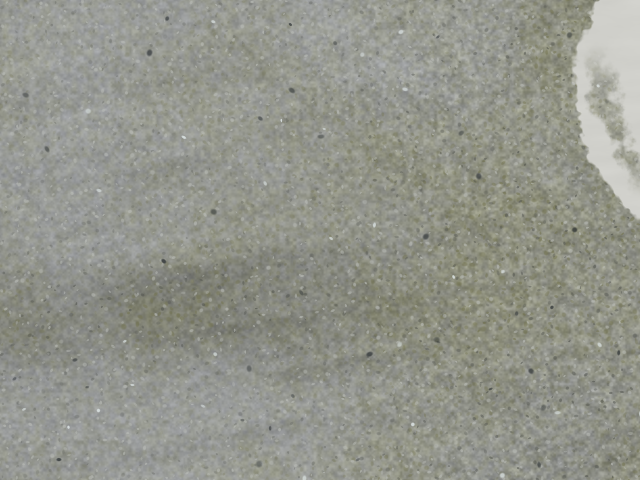
Write a Shadertoy shader that draws this texture.

```glsl
// Damp, softly focused sand with faint ripples, scattered grains and a bare pale patch.

const vec3 GREY_SAND   = vec3(0.605, 0.614, 0.600);
const vec3 OLIVE_SAND  = vec3(0.560, 0.565, 0.500);
const vec3 OLIVE_GRAIN = vec3(0.440, 0.440, 0.290);
const vec3 DARK_GRAIN  = vec3(0.300, 0.310, 0.290);
const vec3 PALE_GRAIN  = vec3(0.730, 0.740, 0.720);
const vec3 BLACK_CHIP  = vec3(0.160, 0.180, 0.190);
const vec3 WHITE_CHIP  = vec3(0.860, 0.890, 0.890);
const vec3 BARE_PATCH  = vec3(0.815, 0.815, 0.795);

const float GRAIN_CONTRAST = 0.20;
const float RIPPLE_SLOPE   = 0.16;
const int   RIPPLES        = 5;

// Ripple crests: centre x, centre y, half length, darkness
const vec4 CREST[RIPPLES] = vec4[](
    vec4(0.45, 0.460, 0.24, 0.11),
    vec4(0.48, 0.325, 0.22, 0.13),
    vec4(0.68, 0.250, 0.20, 0.13),
    vec4(0.34, 0.660, 0.16, 0.07),
    vec4(0.62, 0.120, 0.16, 0.06));

float hash(vec2 p) {
    return fract(sin(dot(p, vec2(127.1, 311.7))) * 43758.5453);
}

float noise(vec2 p) {
    vec2 i = floor(p), f = fract(p);
    f = f * f * (3.0 - 2.0 * f);
    return mix(mix(hash(i), hash(i + vec2(1, 0)), f.x),
               mix(hash(i + vec2(0, 1)), hash(i + vec2(1, 1)), f.x), f.y);
}

float fbm(vec2 p) {
    float sum = 0.0, amp = 0.5;
    for (int i = 0; i < 4; i++) {
        sum += amp * noise(p);
        p = mat2(1.6, 1.2, -1.2, 1.6) * p + 7.3;
        amp *= 0.5;
    }
    return sum / 0.9375;
}

// Coverage by soft, randomly turned oval grains, one per jittered cell
float grains(vec2 p, float cell, float radius, float density, float seed) {
    vec2 id = floor(p / cell);
    float cover = 0.0;
    for (int y = -1; y <= 1; y++)
    for (int x = -1; x <= 1; x++) {
        vec2 c = id + vec2(x, y);
        vec2 key = c + seed;
        vec2 d = p - (c + vec2(hash(key), hash(key + 31.7))) * cell;
        float a = 6.283 * hash(key + 57.1);
        d = mat2(cos(a), sin(a), -sin(a), cos(a)) * d;
        d.y *= 1.0 + 0.9 * hash(key + 83.9);
        float r = radius * (0.6 + 0.6 * hash(key + 11.3));
        float shown = step(hash(key + 5.9), density) * (0.5 + 0.5 * hash(key + 71.0));
        cover = max(cover, shown * (1.0 - smoothstep(0.45 * r, 1.25 * r, length(d))));
    }
    return cover;
}

// Darkening below each crest, crisp above and fading downward
float rippleShade(vec2 p) {
    float shade = 0.0;
    for (int i = 0; i < RIPPLES; i++) {
        vec4 c = CREST[i];
        float along = (p.x - c.x) / c.z;
        float wobble = 0.025 * (noise(p * 7.0 + float(i)) - 0.5);
        float below = c.y + RIPPLE_SLOPE * (p.x - c.x) + wobble - p.y;
        float profile = smoothstep(-0.012, 0.016, below) * exp(-max(below, 0.0) / 0.035);
        shade += c.w * profile * exp(-along * along * 1.5);
    }
    return shade;
}

// Bare ground at the right, with an irregular edge and sand smeared over it
float bareMask(vec2 p) {
    float rim = 1.195 + 1.65 * (p.y - 0.82) * (p.y - 0.82);
    float d = p.x - rim + 0.035 * (fbm(p * 22.0) - 0.5) + 0.012 * (noise(p * 110.0) - 0.5);
    float bare = smoothstep(-0.003, 0.006, d);
    float trail = abs(p.x - 1.285 + 0.30 * (p.y - 0.74) + 0.07 * (fbm(p * 13.0) - 0.5));
    float smear = 1.0 - smoothstep(0.004, 0.032, trail + 0.06 * (fbm(p * 40.0) - 0.5));
    smear *= smoothstep(0.58, 0.66, p.y) * (1.0 - smoothstep(0.80, 0.92, p.y));
    return bare * (1.0 - 0.8 * smear);
}

void mainImage(out vec4 fragColor, in vec2 fragCoord) {
    vec2 p = fragCoord / iResolution.y;
    float right = smoothstep(0.45, 1.15, p.x);
    float clump = fbm(p * 6.0 + 3.0);

    // Broad tint and shading
    float band = exp(-pow((p.y - 0.33 - 0.04 * p.x) / 0.11, 2.0)) * (1.0 - smoothstep(0.6, 1.15, p.x));
    float olive = clamp(0.15 + 0.5 * right + 0.45 * band + 1.4 * (clump - 0.5), 0.0, 1.0);
    vec3 col = mix(GREY_SAND, OLIVE_SAND, olive);
    float streak = fbm(vec2(p.x * 2.5, (p.y - RIPPLE_SLOPE * p.x) * 14.0));
    float corner = smoothstep(0.7, 1.3, p.x) * smoothstep(0.35, 0.0, p.y);
    col *= 1.0 - 0.12 * band - rippleShade(p) - 0.05 * corner + 0.12 * (streak - 0.5);

    // Fine grain, coarser and crisper toward the right
    float fine = 0.30 * noise(p * 75.0) + 0.45 * noise(p * 140.0 + 9.0) + 0.25 * noise(p * 250.0);
    col += GRAIN_CONTRAST * (0.85 + 0.5 * right) * (fine - 0.5);
    col.b -= 0.05 * (noise(p * 90.0 + 40.0) - 0.5);

    // Scattered grains
    float coarse = 0.5 + 0.5 * max(right, band);
    float patchy = smoothstep(0.30, 0.65, clump);
    col = mix(col, OLIVE_GRAIN, 0.55 * coarse * (0.4 + 0.6 * patchy) * grains(p, 0.017, 0.0058, 0.55, 1.0));
    col = mix(col, DARK_GRAIN, 0.55 * coarse * grains(p, 0.022, 0.0046, 0.40, 23.0));
    col = mix(col, PALE_GRAIN, 0.65 * grains(p, 0.019, 0.0045, 0.45, 47.0));
    col = mix(col, BLACK_CHIP, 0.75 * grains(p, 0.11, 0.0070, 0.30, 61.0));
    col = mix(col, WHITE_CHIP, 0.90 * grains(p, 0.13, 0.0060, 0.35, 89.0));

    // Bare patch over the sand
    vec3 bareCol = BARE_PATCH + 0.035 * (fbm(p * vec2(12.0, 45.0)) - 0.5);
    col = mix(col, bareCol, bareMask(p));

    fragColor = vec4(clamp(col, 0.0, 1.0), 1.0);
}
```
